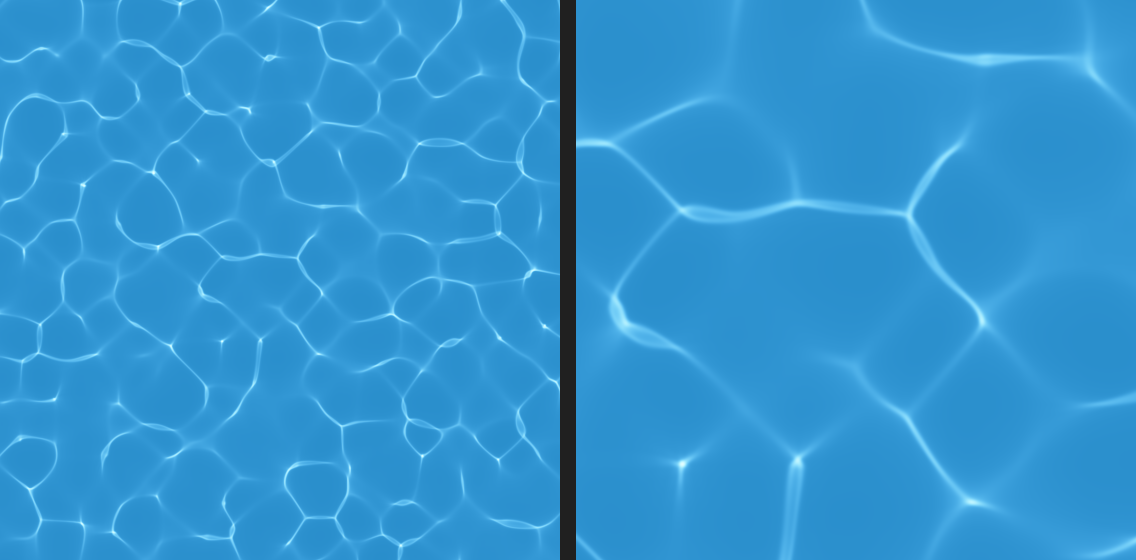
Left: the whole. Right: its middle third, enlarged.
Give the GLSL for this texture, as a Shadertoy shader.

```glsl
const float WAVES = 28.0;         // wave lattice cells across the canvas
const float FOCUS = 1.55;         // how strongly crests bend the light
const float RAYS = 5.0;           // light rays per lattice cell, each way
const int REACH = 6;              // rays gathered on each side of a point
const float RAY_WIDTH = 0.55;     // beam radius, in ray spacings
const float SOFTNESS = 0.001;     // edge blur, in canvas units
const float GLOW = 0.05;          // brightness of the gathered light
const vec3 WATER = vec3(0.155, 0.55, 0.79);
const vec3 TINT = vec3(1.0, 1.95, 4.4);   // how fast each channel whitens
const int KNOTS = 7;              // lattice knots spanned by the gather
const float TAU = 6.2831853;

float hash(vec2 p) {
    return fract(sin(dot(p, vec2(127.1, 311.7))) * 43758.5453);
}

// Cubic B-spline weights of four knots, with first and second derivatives
vec4 spline(float f) {
    float g = 1.0 - f;
    return vec4(g * g * g,
                (3.0 * f - 6.0) * f * f + 4.0,
                ((3.0 - 3.0 * f) * f + 3.0) * f + 1.0,
                f * f * f) / 6.0;
}

vec4 splineSlope(float f) {
    float g = 1.0 - f;
    return vec4(-0.5 * g * g, (1.5 * f - 2.0) * f, (1.0 - 1.5 * f) * f + 0.5, 0.5 * f * f);
}

vec4 splineBend(float f) {
    return vec4(1.0 - f, 3.0 * f - 2.0, 1.0 - 3.0 * f, f);
}

// Light landing at p after refraction through a random wavy surface
float caustics(vec2 p) {
    vec2 firstRay = (floor(p * RAYS) + 0.5 - float(REACH)) / RAYS;
    vec2 origin = floor(firstRay) - 1.0;
    float beam = RAY_WIDTH / RAYS;
    float beamArea = beam * beam;
    float blurArea = SOFTNESS * SOFTNESS * WAVES * WAVES;

    // Wave heights at the nearby knots
    float height[KNOTS * KNOTS];
    for (int y = 0; y < KNOTS; y++)
        for (int x = 0; x < KNOTS; x++)
            height[y * KNOTS + x] = hash(origin + vec2(x, y));

    float light = 0.0;
    for (int j = 0; j <= 2 * REACH; j++) {
        // Blend the knots along y: height, slope and bend of each column
        float rayY = firstRay.y + float(j) / RAYS;
        float fy = fract(rayY);
        int row = int(floor(rayY) - origin.y) - 1;
        vec4 wy = spline(fy), sy = splineSlope(fy), by = splineBend(fy);
        vec3 column[KNOTS];
        for (int x = 0; x < KNOTS; x++) {
            int k = row * KNOTS + x;
            vec4 h = vec4(height[k], height[k + KNOTS],
                          height[k + 2 * KNOTS], height[k + 3 * KNOTS]);
            column[x] = vec3(dot(wy, h), dot(sy, h), dot(by, h));
        }

        for (int i = 0; i <= 2 * REACH; i++) {
            float rayX = firstRay.x + float(i) / RAYS;
            float fx = fract(rayX);
            int k = int(floor(rayX) - origin.x) - 1;
            vec4 wx = spline(fx), sx = splineSlope(fx), bx = splineBend(fx);
            vec3 c0 = column[k], c1 = column[k + 1], c2 = column[k + 2], c3 = column[k + 3];
            vec3 value = c0 * wx.x + c1 * wx.y + c2 * wx.z + c3 * wx.w;
            vec2 slope = c0.xy * sx.x + c1.xy * sx.y + c2.xy * sx.z + c3.xy * sx.w;
            float bend = dot(bx, vec4(c0.x, c1.x, c2.x, c3.x));

            // Shift the ray and stretch its beam by the surface curvature
            vec2 d = p - vec2(rayX, rayY) - FOCUS * vec2(slope.x, value.y);
            float jxx = 1.0 + FOCUS * bend;
            float jyy = 1.0 + FOCUS * value.z;
            float jxy = FOCUS * slope.y;

            // Gaussian footprint of the beam, widened by the edge blur
            float a = beamArea * (jxx * jxx + jxy * jxy) + blurArea;
            float b = beamArea * jxy * (jxx + jyy);
            float c = beamArea * (jyy * jyy + jxy * jxy) + blurArea;
            float det = max(a * c - b * b, 1e-9);
            float dist2 = (c * d.x * d.x - 2.0 * b * d.x * d.y + a * d.y * d.y) / det;
            light += exp(-0.5 * dist2) * inversesqrt(det);
        }
    }
    return light / (TAU * RAYS * RAYS);
}

void mainImage(out vec4 fragColor, in vec2 fragCoord) {
    vec2 uv = fragCoord / iResolution.y;
    float light = GLOW * caustics(uv * WAVES);
    vec3 color = 1.0 - (1.0 - WATER) * exp(-TINT * light);
    fragColor = vec4(color, 1.0);
}
```
